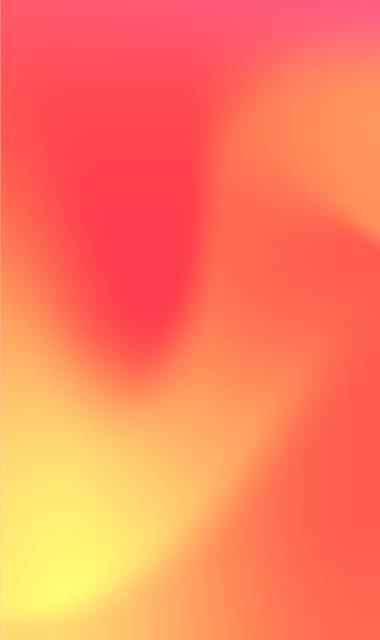
A Shadertoy shader for this background:

```glsl
// Warm ramp: red through orange to yellow, indexed by its green level
vec3 warmColor(float heat) {
    return vec3(1.0, heat, 0.315 + 0.14 * smoothstep(0.35, 0.95, heat));
}

// Rounded version of max(x, 0)
float softRamp(float x) {
    return 0.5 * (x + sqrt(x * x + 0.005));
}

// Yellow glow resting on a parabolic crease that softens to the right
float yellowGlow(vec2 uv) {
    float d = uv.y - 0.043 - 0.58 * uv.x * uv.x;
    float softness = 0.025 + 0.155 * uv.x;
    float rise = smoothstep(-softness, 0.5 * softness, d);
    float side = mix(0.45, 1.0, smoothstep(0.0, 0.22, uv.x));
    float fade = 1.0 - smoothstep(0.33, 0.6, uv.y);
    return 0.19 * rise * side * fade * exp(-4.0 * max(d, 0.0));
}

// Orange sheet at the upper right, folded along a curved lower edge
float orangeMask(vec2 uv) {
    float fold = 0.68 - 0.9 * pow(max(uv.x - 0.74, 0.0), 2.0);
    float softness = mix(0.12, 0.022, smoothstep(0.6, 1.0, uv.x));
    return smoothstep(fold - softness, fold + softness, uv.y);
}

// Red tongue hanging from the top, crisp on its right side
float redMask(vec2 uv) {
    float low = softRamp(0.55 - uv.y);
    float high = softRamp(uv.y - 0.79);
    float edge = 0.54 - 0.7 * low + 0.9 * high;
    float softness = 0.04 + 0.45 * low + 1.1 * high;
    float right = 1.0 - smoothstep(edge - softness, edge + softness, uv.x);
    // The left flank leans outwards towards the top
    float lean = 0.5 * (uv.y - 0.56);
    float left = smoothstep(-0.03, 0.34, uv.x + lean);
    return right * left * smoothstep(0.27, 0.53, uv.y);
}

void mainImage(out vec4 fragColor, in vec2 fragCoord) {
    vec2 uv = fragCoord / iResolution.xy;

    // Base: yellow at the lower left, cooling upwards and to the right
    float leftHeat = mix(0.86, 0.36, smoothstep(0.15, 0.88, uv.y));
    float rightHeat = 0.36 + 0.05 * (1.0 - smoothstep(0.0, 0.2, uv.y));
    float heat = mix(leftHeat, rightHeat, smoothstep(0.05, 0.95, uv.x));
    heat += yellowGlow(uv);

    // Overlapping sheets
    float orangeHeat = mix(0.45, 0.59, smoothstep(0.5, 1.0, uv.x));
    orangeHeat -= 0.03 * (1.0 - smoothstep(0.64, 0.8, uv.y));
    heat = mix(heat, orangeHeat, orangeMask(uv) * smoothstep(0.3, 0.5, uv.x));
    float redHeat = 0.245 + 0.045 * smoothstep(0.62, 0.9, uv.y);
    heat = mix(heat, redHeat, redMask(uv));

    // Pink haze along the top
    vec3 pink = vec3(1.0, 0.35, mix(0.42, 0.52, uv.x));
    vec3 color = mix(warmColor(heat), pink, smoothstep(0.82, 1.02, uv.y));

    // Thin pale rim at the left border
    float rim = 1.0 - smoothstep(0.001, 0.004, uv.x);
    color = mix(color, vec3(1.0, 0.78, 0.68), 0.45 * rim);
    fragColor = vec4(color, 1.0);
}
```
